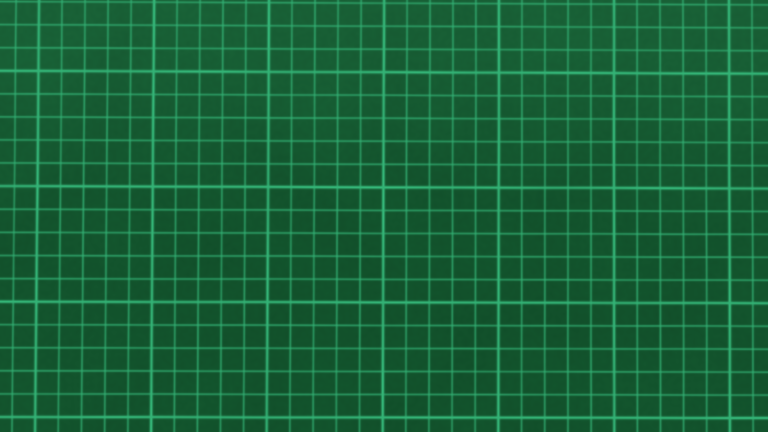
This pattern is drawn by a Shadertoy shader. Its source:

```glsl
// A green cutting mat ruled with a fine square grid, every fifth line heavier.
// Slightly skewed grid coordinates give soft Gaussian lines; gradient noise
// varies the ink along each line and mottles the unevenly lit mat.

vec2 gradientAt(vec2 cell) {
    vec3 h = fract(cell.xyx * vec3(0.1031, 0.1030, 0.0973));
    h += dot(h, h.yzx + 33.33);
    float angle = 6.2832 * fract((h.x + h.y) * h.z);
    return vec2(cos(angle), sin(angle));
}

float gradientNoise(vec2 p) {
    vec2 i = floor(p), f = p - i;
    vec2 u = f * f * f * (f * (f * 6.0 - 15.0) + 10.0);
    vec2 e = vec2(0.0, 1.0);
    float a = dot(gradientAt(i), f);
    float b = dot(gradientAt(i + e.yx), f - e.yx);
    float c = dot(gradientAt(i + e.xy), f - e.xy);
    float d = dot(gradientAt(i + e.yy), f - e.yy);
    return mix(mix(a, b, u.x), mix(c, d, u.x), u.y);
}

// Ink coverage of one family of lines; across counts cells, along is a length.
float ruledLines(float across, float along, float cellSize, float seed) {
    float index = floor(across + 0.5);
    bool major = abs(fract(index / 5.0 + 0.5) - 0.5) < 0.1;
    float halfWidth = major ? 0.0027 : 0.0021;
    float spread = max(halfWidth, 0.5 / iResolution.y);
    float dist = abs(across - index) * cellSize;

    // Printed ink fades a little from line to line and along its length.
    float wear = gradientNoise(vec2(along * 5.0, index * 7.37 + seed));
    float strength = (major ? 0.95 : 0.57) * (1.0 + 0.2 * wear);
    return strength * halfWidth / spread * exp(-0.5 * dist * dist / (spread * spread));
}

void mainImage(out vec4 fragColor, in vec2 fragCoord) {
    vec2 p = fragCoord / iResolution.y;
    vec2 uv = fragCoord / iResolution.xy;
    vec2 s = uv * 2.0 - 1.0;

    // Grid position in small cells, with a slight camera tilt.
    float cellSize = 0.0533;
    vec2 grid = 5.0 * vec2(
        (p.x - 0.8873 - 0.0017 * s.y) / (0.2671 - 0.00097 * s.y),
        (p.y - 0.0336 + 0.0012 * s.x) / (0.2664 - 0.00076 * s.x));
    grid += 0.012 * vec2(gradientNoise(p * 4.0), gradientNoise(p * 4.0 + 19.0));

    // Mat surface: lighter towards the top, with faint mottling and grain.
    float light = smoothstep(0.4, 1.05, uv.y) + 0.12 * s.x * s.x;
    vec3 color = mix(vec3(0.07, 0.32, 0.17), vec3(0.095, 0.375, 0.21), light);
    color *= 1.0 + 0.05 * gradientNoise(p * 6.0) + 0.035 * gradientNoise(p * 70.0);

    // Printed grid.
    float vertical = ruledLines(grid.x, p.y, cellSize, 0.31);
    float horizontal = ruledLines(grid.y, p.x, cellSize, 53.7);
    float ink = 1.0 - (1.0 - vertical) * (1.0 - horizontal);
    color = mix(color, vec3(0.20, 0.70, 0.46), ink);

    fragColor = vec4(color, 1.0);
}
```
